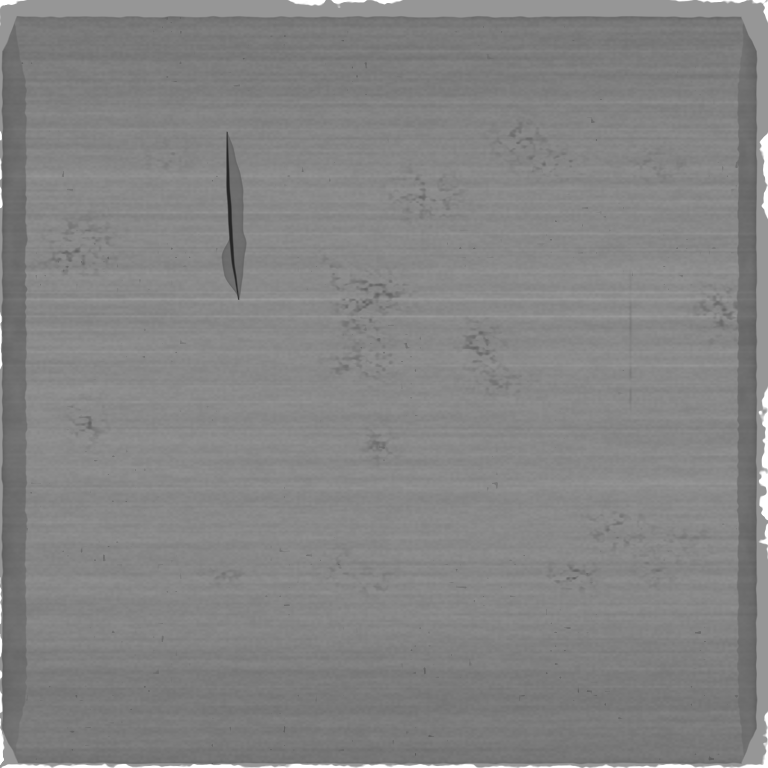
Write a Shadertoy shader that draws this texture.

```glsl
// A grey sawn wooden block with fine horizontal grain, bevelled sides and one crack.

float hash(vec2 p) {
    vec3 q = fract(vec3(p.xyx) * 0.1031);
    q += dot(q, q.yzx + 33.33);
    return fract((q.x + q.y) * q.z);
}

float noise(vec2 p) {
    vec2 i = floor(p), f = fract(p);
    f = f * f * (3.0 - 2.0 * f);
    return mix(mix(hash(i), hash(i + vec2(1, 0)), f.x),
               mix(hash(i + vec2(0, 1)), hash(i + vec2(1, 1)), f.x), f.y);
}

float fill(float d) {
    float px = 1.0 / iResolution.y;
    return smoothstep(px, -px, d);
}

// Saw grain: long straight streaks, faint speckle, and thin pale or dark lines
float grain(vec2 p) {
    float g = 0.012 * (noise(vec2(p.x * 0.8, p.y * 38.0)) - 0.5);
    g += 0.026 * (noise(vec2(p.x * 0.9 + 7.0, p.y * 110.0)) - 0.5);
    g += 0.030 * (noise(vec2(p.x * 2.0 + 3.0, p.y * 210.0)) - 0.5);
    g += 0.016 * (noise(vec2(p.x * 45.0, p.y * 250.0)) - 0.5);
    g += 0.026 * (noise(p * vec2(260.0, 340.0)) - 0.5);
    for (float i = 0.0; i < 48.0; i++) {
        float y = 0.04 + 0.92 * (i + hash(vec2(i, 3.0))) / 48.0;
        float pick = hash(vec2(i, 9.0));
        float strength = pick < 0.3 ? -0.028 : 0.012 + 0.04 * pick * pick;
        strength *= 0.45 + 0.55 * smoothstep(0.32, 0.1, abs(y - 0.61));
        float fade = 0.45 + 0.55 * noise(vec2(p.x * 6.0, i * 7.3));
        float d = (p.y - y) / 0.0015;
        g += strength * fade * exp(-d * d);
    }
    return g;
}

// Dark stains: faint clusters of small broken marks, specks and a scratch
float stains(vec2 p) {
    float s = 0.0;
    for (float i = 0.0; i < 22.0; i++) {
        vec2 c = vec2(hash(vec2(i, 21.0)), hash(vec2(i, 35.0)));
        c = mix(vec2(0.08, 0.24), vec2(0.95, 0.82), c);
        vec2 size = mix(vec2(0.012), vec2(0.045, 0.04), vec2(hash(vec2(i, 41.0)), hash(vec2(i, 53.0))));
        vec2 d = (p - c) / size;
        s += exp(-dot(d, d)) * mix(0.3, 1.0, hash(vec2(i, 61.0)));
    }
    // Diagonal trail below the middle of the crack
    vec2 trail = p - vec2(0.46, 0.61);
    s += 0.9 * exp(-pow((trail.x + 0.65 * trail.y) / 0.012, 2.0) - pow(trail.y / 0.055, 2.0));
    float marks = smoothstep(0.42, 0.95, 0.6 * noise(p * vec2(120.0, 210.0)) + 0.4 * noise(p * vec2(230.0, 300.0)));
    float specks = smoothstep(0.9, 0.99, noise(p * 170.0 + 40.0)) * smoothstep(0.6, 0.85, noise(p * 22.0));
    float scratch = exp(-pow((p.x - 0.821) / 0.0018, 2.0)) * smoothstep(0.43, 0.5, p.y)
                  * smoothstep(0.68, 0.64, p.y) * noise(vec2(3.0, p.y * 70.0));
    return 0.17 * min(s, 1.0) * marks + 0.1 * specks + 0.07 * scratch;
}

// Pale backdrop with ragged white at the outer rim
vec3 backdrop(vec2 p) {
    float ragged = 0.010 * noise(p * 75.0) + 0.005 * noise(p * 190.0);
    float patchy = smoothstep(0.48, 0.7, noise(p * 9.0 + 5.0));
    float d = max(p.x - 1.002 + ragged * patchy, 0.0005 + 0.5 * ragged - p.y - 0.001);
    d = max(d, p.y - 1.003 + ragged * patchy);
    d = max(d, -0.006 + ragged * patchy - p.x);
    return mix(vec3(0.59), vec3(1.0), fill(-d));
}

void mainImage(out vec4 fragColor, in vec2 fragCoord) {
    vec2 p = fragCoord / iResolution.xy;

    // Block outline with cut corners
    vec2 q = abs(p - vec2(0.494, 0.492)) - vec2(0.491, 0.486);
    q += 0.002 * (noise(p * 90.0) - 0.5);
    float block = max(max(q.x, q.y), (q.x + 0.444 * q.y + 0.02) / 1.094);

    // Front face, darker toward the top and bottom
    float shade = mix(0.475, 0.536, smoothstep(0.0, 0.25, -q.y));
    shade -= 0.012 * smoothstep(0.5, 0.0, p.y);
    shade += grain(p) - stains(p);
    shade -= 0.06 * exp(q.y / 0.005);

    // Bevelled sides
    float width = p.x < 0.5 ? 0.031 : 0.024;
    float bevel = q.x + mix(0.017, width, smoothstep(0.0, 0.11, -q.y));
    bevel += 0.003 * (noise(p * vec2(20.0, 170.0)) - 0.5);
    float side = 0.43 + 0.03 * (noise(p * vec2(90.0, 35.0)) - 0.5) + 0.5 * grain(p);
    side -= 0.06 * exp(q.x / 0.004);
    shade = mix(shade, side, fill(-bevel));

    // Crack with a raised sliver on each side
    float t = (0.828 - p.y) / 0.218;
    float along = clamp(t, 0.0, 1.0);
    float x = p.x - 0.295 - 0.015 * along * along - 0.002 * (noise(vec2(t * 9.0, 2.0)) - 0.5);
    float ends = max(-t, t - 1.0) * 0.218;
    float rightEdge = 0.019 * pow(sin(3.1416 * along), 0.8) * (0.85 + 0.3 * noise(vec2(t * 12.0, 8.0)));
    float leftEdge = 0.014 * smoothstep(0.6, 0.75, along) * smoothstep(1.0, 0.85, along);
    float sliver = max(max(x - rightEdge, -x - leftEdge), ends);
    float sliverShade = 0.43 + 0.4 * grain(p) - 0.06 * exp(-abs(sliver) / 0.0015);
    shade = mix(shade, sliverShade, fill(sliver));
    float gap = max(abs(x) - 0.0005 - 0.0018 * sin(3.1416 * along), ends);
    shade = mix(shade, 0.15, fill(gap));

    vec3 color = mix(backdrop(p), vec3(shade), fill(block));
    fragColor = vec4(color, 1.0);
}
```
